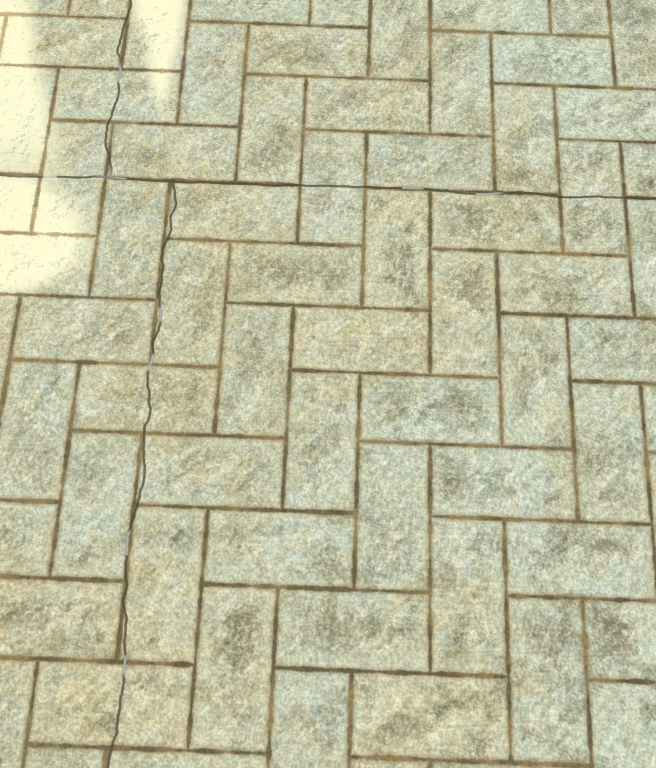
Write a Shadertoy shader that draws this texture.

```glsl
// Weathered stamped paving: 2x1 bricks in a herringbone, seen in mild perspective.
// A lattice repeating every 4 cells along x-y gives each brick and its joints;
// layered noise adds slate relief, grit, dirt, two cracks and patches of sunlight.

#define ANCHOR vec2(0.560, 0.2474)     // canvas point (y down) of lattice (4,0)
#define CELL vec2(0.0845, 0.0745)      // cell size at the anchor
#define DEPTH 0.33                     // growth of cells down the canvas
#define TILT 0.038                     // slope of the rows
#define JOINT 0.015                    // half width of a joint, in cells
#define RELIEF 0.55                    // strength of the slate shading
#define PALE vec3(0.795, 0.835, 0.755)
#define WARM vec3(0.80, 0.765, 0.605)
#define DIRT vec3(0.50, 0.485, 0.38)
#define GROUT vec3(0.56, 0.485, 0.33)
#define DARK vec3(0.30, 0.28, 0.21)
#define SUN vec3(1.0, 0.985, 0.83)

float hash(vec2 p) {
    return fract(sin(dot(p, vec2(127.1, 311.7))) * 43758.5453);
}

float noise(vec2 p) {
    vec2 i = floor(p), f = fract(p);
    f = f * f * (3.0 - 2.0 * f);
    return mix(mix(hash(i), hash(i + vec2(1, 0)), f.x),
               mix(hash(i + vec2(0, 1)), hash(i + vec2(1, 1)), f.x), f.y);
}

// Five octaves, each turned; "rough" is the gain between them
float fbm(vec2 p, float rough) {
    float sum = 0.0, amp = 1.0, total = 0.0;
    for (int i = 0; i < 5; i++) {
        sum += amp * noise(p);
        total += amp;
        p = mat2(1.6, 1.2, -1.2, 1.6) * p + 7.3;
        amp *= rough;
    }
    return sum / total;
}

// Split-stone height: rough noise with one broken ledge
float slate(vec2 p) {
    float h = fbm(p * vec2(1.7, 2.6), 0.58);
    return h + 0.14 * smoothstep(0.51, 0.55, h);
}

// Sunlit areas in the upper left, p with y down
float sunlight(vec2 p) {
    p += 0.025 * (vec2(fbm(p * 14.0, 0.5), fbm(p * 14.0 + 31.0, 0.5)) - 0.5);
    float pool = 1.0 - smoothstep(0.7, 1.15, length((p - vec2(0.01, 0.305)) / vec2(0.115, 0.085)));
    float wedge = smoothstep(0.0, 0.025, p.x - 0.158 - 0.26 * p.y)
                * smoothstep(0.0, 0.025, 0.252 - 0.16 * p.y - p.x)
                * (1.0 - smoothstep(0.12, 0.18, p.y));
    float strip = (1.0 - smoothstep(0.012, 0.055, p.x - 0.2 * p.y)) * (1.0 - smoothstep(0.15, 0.32, p.y));
    return max(pool, max(wedge, strip));
}

void mainImage(out vec4 fragColor, in vec2 fragCoord) {
    vec2 p = vec2(fragCoord.x, iResolution.y - fragCoord.y) / iResolution.y;

    // Perspective lattice coordinates
    vec2 q = p - ANCHOR;
    q.y -= TILT * q.x;
    vec2 scale = CELL * (1.0 + DEPTH * q.y);
    vec2 uv = vec2(4.0, 0.0) + q / scale;
    float aa = 1.0 / (iResolution.y * scale.y);

    // Herringbone: phases 0,1 are a lying brick, 3,2 an upright one
    vec2 cell = floor(uv);
    float phase = mod(cell.x - cell.y, 4.0);
    bool upright = phase > 1.5;
    vec2 corner = cell;
    if (phase > 0.5 && phase < 1.5) corner.x -= 1.0;
    if (phase > 1.5 && phase < 2.5) corner.y -= 1.0;
    vec2 halfSize = upright ? vec2(0.5, 1.0) : vec2(1.0, 0.5);
    vec2 local = uv - corner - halfSize;
    vec2 inset = halfSize - abs(local);
    float edge = min(inset.x, inset.y) + 0.05 * (fbm(uv * 6.0, 0.6) - 0.5);
    float id = hash(corner + 3.7);

    // Slate relief, turned with the brick and fading to its rim
    vec2 along = (upright ? local.yx : local) + 40.0 * vec2(id, hash(corner + 9.1));
    along = mat2(0.9, 0.43, -0.43, 0.9) * along;
    float core = smoothstep(0.06, 0.34, edge);
    float height = slate(along);
    float shade = height - slate(along + vec2(0.03, 0.04));

    // Stone colour: grit, warm tint and dirt growing to the lower right
    vec2 grain = mat2(0.8, 0.6, -0.6, 0.8) * uv;
    float grit = noise(grain * 19.0) * 0.4 + noise(grain.yx * 41.0 + 3.0) * 0.6;
    float broad = fbm(uv * 0.8 + 5.0, 0.5);
    float warmth = 0.44 + 0.9 * (broad - 0.5) + 0.3 * (id - 0.5) + 0.35 * (0.4 - p.x);
    float tint = fbm(grain * 5.0 + 13.0, 0.8) - 0.5;
    vec3 color = mix(PALE, WARM, clamp(warmth + 1.5 * tint + 0.5 * (grit - 0.5), 0.0, 1.0));
    color += 0.30 * (grit - 0.5) + 0.03 * (id - 0.5);
    float soil = clamp(0.15 + 0.55 * p.x + 0.3 * p.y, 0.0, 1.0);
    float stain = 0.8 * smoothstep(0.50, 0.78, height) * core * (0.4 + 0.6 * id);
    stain += 0.6 * smoothstep(0.49, 0.68, fbm(uv * 2.6 + 17.0, 0.7));
    color = mix(color, DIRT, clamp(stain * soil * (1.35 - 1.1 * grit), 0.0, 0.8));
    color += clamp(shade * RELIEF, -0.17, 0.07) * core;

    // Joints: stained rim, tan bed and a broken dark line
    color = mix(color, GROUT, 0.4 * (1.0 - smoothstep(JOINT, 0.085, edge)));
    float bed = 1.0 - smoothstep(JOINT - 0.5 * aa, JOINT + 0.012 + aa, edge);
    float broken = smoothstep(0.35, 0.62, fbm(uv * 2.3 + 11.0, 0.6));
    vec3 bedColor = mix(GROUT, DARK, broken * (0.35 + 0.5 * soil)) + 0.12 * (grit - 0.5);
    color = mix(color, bedColor, 0.88 * bed);

    // Cracks wander along row 0 and along a column that steps at row 0
    vec2 wander = 0.36 * (vec2(fbm(uv.yy * vec2(1.3, 0.0), 0.5), fbm(uv.xx * vec2(1.3, 0.0) + 23.0, 0.5)) - 0.5);
    float column = uv.y < 0.0 ? -1.0 : 0.0;
    float crack = min(abs(uv.x - column + wander.x), abs(uv.y + 0.4 * wander.y));
    float split = 1.0 - smoothstep(0.006, 0.014 + aa, crack);
    color = mix(color, DARK, 0.75 * split);
    float lime = split * smoothstep(0.74, 0.84, noise(uv * 2.7 + 4.0));
    color = mix(color, vec3(0.80, 0.83, 0.85), 0.7 * lime);

    // Sunlight
    float sun = sunlight(p);
    color = mix(color, min(color * 1.22 + 0.09, SUN), sun);
    fragColor = vec4(clamp(color, 0.0, 1.0), 1.0);
}
```
